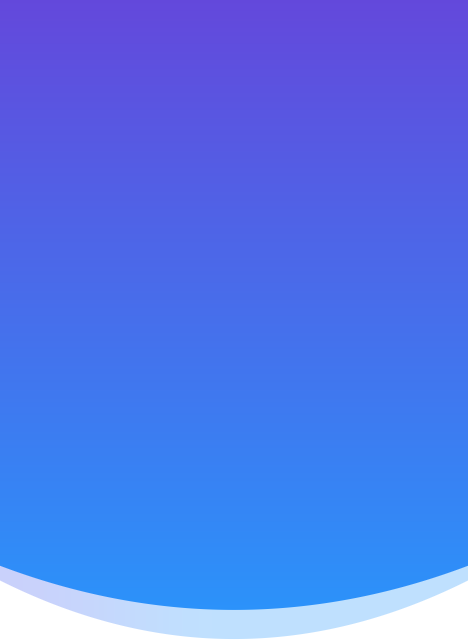
Give the GLSL for this background, as a WebGL 1 fragment shader.

```glsl
precision highp float;
// Violet to blue vertical gradient ending in a bowl curve, with a pale crescent below it on white.

uniform vec2 u_resolution;

// Coverage above a parabola with its lowest point at mid width.
// x runs from -1 to 1 across the canvas; lowest and rise are fractions of its height.
float aboveBowl(float x, float y, float lowest, float rise) {
  float aspect = u_resolution.x / u_resolution.y;
  float slope = 4.0 * rise * x / aspect;
  float distanceToEdge = (y - lowest - rise * x * x) / sqrt(1.0 + slope * slope);
  return clamp(distanceToEdge * u_resolution.y + 0.5, 0.0, 1.0);
}

void main() {
  vec2 uv = gl_FragCoord.xy / u_resolution;
  float x = 2.0 * uv.x - 1.0;

  // Main panel: linear gradient from the bowl's lowest point to the top
  vec3 violet = vec3(0.39, 0.283, 0.86);
  vec3 azure = vec3(0.17, 0.573, 0.98);
  vec3 panel = mix(azure, violet, clamp((uv.y - 0.047) / 0.953, 0.0, 1.0));

  // Crescent: lavender on the left, turning pale blue
  vec3 lavender = vec3(0.79, 0.82, 0.985);
  vec3 paleBlue = vec3(0.75, 0.88, 0.997);
  vec3 crescent = mix(lavender, paleBlue, smoothstep(0.0, 0.5, uv.x));

  // Layers from back to front
  vec3 color = vec3(1.0);
  color = mix(color, crescent, aboveBowl(x, uv.y, 0.0015, 0.0915));
  color = mix(color, panel, aboveBowl(x, uv.y, 0.047, 0.069));
  gl_FragColor = vec4(color, 1.0);
}
```
